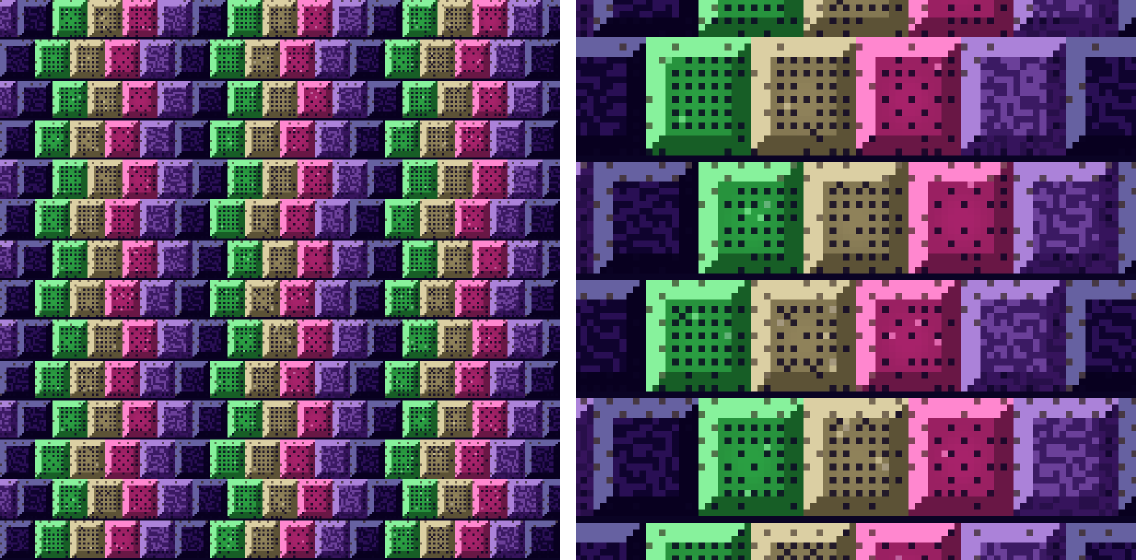
Left, the full canvas; right, a detail of the centre.
Write a WebGL 2 fragment shader that draws this pattern.

```glsl
#version 300 es
precision highp float;
// Staggered rows of bevelled stone blocks in five repeating colours, with dithered pits.

#define GRID 256.0      // chunky cells across the canvas
#define COLUMNS 16.0    // blocks across
#define ROWS 14.0       // blocks down
#define BEVEL 3.0       // bevel width in cells
#define MORTAR 0.9      // gap under each row in cells
#define WEAR 0.8        // variation of pitting between blocks
#define RIM_SPECKS 0.09 // density of specks on the lit bevel
#define SAMPLES 2       // antialiasing samples per axis

uniform vec2 u_resolution;
out vec4 fragColor;

const vec3 INK = vec3(0.04, 0.01, 0.14);

// Block order: navy, green, sand, pink, violet
const vec3 LIT[5] = vec3[5](
    vec3(0.40, 0.38, 0.63), vec3(0.53, 0.95, 0.61), vec3(0.86, 0.81, 0.64),
    vec3(1.00, 0.53, 0.81), vec3(0.67, 0.51, 0.85));
const vec3 FACE[5] = vec3[5](
    vec3(0.06, 0.01, 0.18), vec3(0.16, 0.60, 0.25), vec3(0.54, 0.49, 0.34),
    vec3(0.63, 0.13, 0.40), vec3(0.23, 0.10, 0.39));
const vec3 SHADE[5] = vec3[5](
    vec3(0.03, 0.00, 0.12), vec3(0.09, 0.37, 0.15), vec3(0.36, 0.32, 0.21),
    vec3(0.41, 0.09, 0.27), vec3(0.21, 0.08, 0.36));
const float PITS[5] = float[5](0.0, 0.22, 0.27, 0.12, 0.0);

float hash(vec2 p) {
    vec3 q = fract(vec3(p.xyx) * 0.1031);
    q += dot(q, q.yzx + 33.33);
    return fract((q.x + q.y) * q.z);
}

// Ordered dither threshold on a 4 by 4 tile
float bayer2(vec2 p) {
    p = floor(p);
    return fract(p.x * 0.5 + p.y * p.y * 0.75);
}

float bayer4(vec2 p) {
    return bayer2(p * 0.5) * 0.25 + bayer2(p);
}

// Short slanted flecks from layered sines and a little grain
float flecks(vec2 cell) {
    float wave = sin((cell.x - cell.y) * 1.6 + 2.0 * sin(cell.x * 0.9 + cell.y * 0.4));
    wave += 0.7 * sin(cell.x * 1.3 + cell.y * 2.2);
    return step(0.15, wave + 1.4 * (hash(cell) - 0.5));
}

vec3 blockWall(vec2 uv) {
    vec2 cell = floor(vec2(uv.x, 1.0 - uv.y) * GRID);
    vec2 blockSize = GRID / vec2(COLUMNS, ROWS);

    // Running bond: every other row shifts by half a block
    vec2 p = cell + 0.5;
    float row = floor(p.y / blockSize.y);
    p.x -= mod(row + 1.0, 2.0) * 0.5 * blockSize.x;
    vec2 id = vec2(floor(p.x / blockSize.x), row);
    vec2 local = p - id * blockSize;
    int kind = (int(id.x) + 5) % 5;

    // Mitred bevel, lit from the upper left
    vec2 far = blockSize - vec2(0.0, MORTAR) - local;
    float litEdge = min(local.x, local.y);
    float darkEdge = min(far.x, far.y);
    if (far.y < 0.0) return INK;

    float threshold = bayer4(cell);
    float grain = hash(cell + 71.0);
    float fleck = flecks(cell);
    bool violet = kind == 4;

    if (min(litEdge, darkEdge) < BEVEL) {
        if (litEdge < darkEdge) {
            float speck = step(threshold, RIM_SPECKS) * step(0.35, grain);
            return mix(LIT[kind], mix(FACE[kind], vec3(0.42, 0.36, 0.32), 0.6), speck);
        }
        float chip = step(threshold, 0.13) * step(0.5, grain);
        if (violet) chip = max(chip, fleck * 0.4);
        return mix(SHADE[kind], INK, chip * 0.8);
    }

    // Mottled faces of the navy and violet blocks
    if (kind == 0) return mix(FACE[0], vec3(0.16, 0.06, 0.33), fleck);
    if (violet) return mix(FACE[4], vec3(0.42, 0.25, 0.60), fleck);

    // Dithered pits, thinning toward the middle of worn blocks
    vec2 fromMiddle = abs(local / blockSize - 0.5) * 3.0;
    float middle = 1.0 - smoothstep(0.2, 0.9, length(fromMiddle));
    float density = PITS[kind] * (1.0 - WEAR * middle * hash(id + 9.0));
    density += 0.07 * (grain - 0.5);
    vec3 face = FACE[kind] * (0.96 + 0.08 * middle);
    face = mix(face, mix(INK, SHADE[kind], 0.3), step(threshold, density));
    float glint = step(0.985, hash(cell + 19.0));
    return mix(face, LIT[kind], glint * 0.7);
}

void main() {
    vec3 sum = vec3(0.0);
    for (int j = 0; j < SAMPLES; j++) {
        for (int i = 0; i < SAMPLES; i++) {
            vec2 offset = (vec2(i, j) + 0.5) / float(SAMPLES) - 0.5;
            sum += blockWall((gl_FragCoord.xy + offset) / u_resolution);
        }
    }
    fragColor = vec4(sum / float(SAMPLES * SAMPLES), 1.0);
}
```
